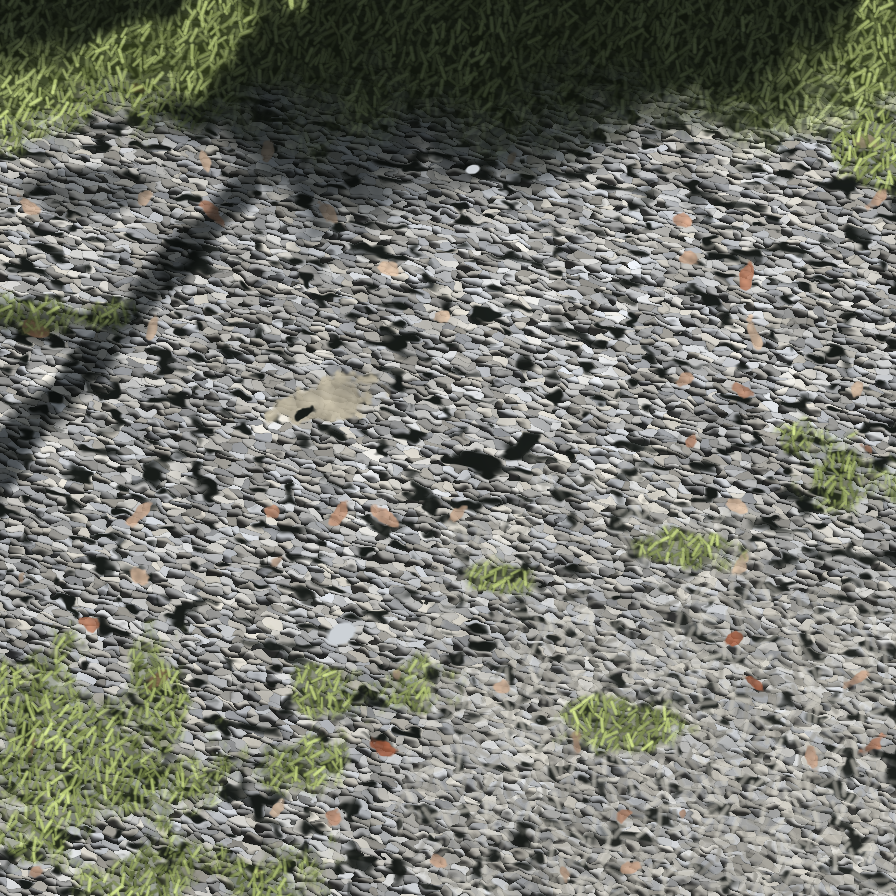
This texture is drawn by a WebGL 2 fragment shader. Its source:

```glsl
#version 300 es
precision highp float;
// Sunlit gravel with grass tufts, dry straw, fallen leaves and tree shade.
uniform vec2 u_resolution;
out vec4 fragColor;

const vec2 STONE_FREQ = vec2(72.0, 116.0);
const float STONE_TILT = 0.28;
const float BLADE_FREQ = 80.0;
const float STRAW_FREQ = 66.0;
const float LEAF_FREQ = 15.0;
const float LEAF_CHANCE = 0.27;
const float SHADE_DEPTH = 0.77;
const vec3 GAP = vec3(0.09, 0.105, 0.095);
const vec3 STONE = vec3(0.87, 0.87, 0.86);
const vec3 GRASS_DARK = vec3(0.20, 0.24, 0.11);
const vec3 GRASS_LIGHT = vec3(0.76, 0.83, 0.49);
const vec3 STRAW = vec3(0.80, 0.79, 0.75);
const vec3 SLAB = vec3(0.70, 0.67, 0.59);
const vec3 LEAF_TAN = vec3(0.76, 0.67, 0.58);
const vec3 LEAF_RUST = vec3(0.55, 0.29, 0.19);

// Grass patches: centre, radii
const vec4 TUFTS[11] = vec4[11](
  vec4(0.09, 0.17, 0.20, 0.13), vec4(0.42, 0.235, 0.10, 0.045),
  vec4(0.31, 0.15, 0.12, 0.045), vec4(0.24, 0.03, 0.17, 0.05),
  vec4(0.93, 0.47, 0.09, 0.05), vec4(0.99, 0.84, 0.07, 0.06),
  vec4(0.57, 0.353, 0.05, 0.022), vec4(0.765, 0.385, 0.05, 0.022),
  vec4(0.11, 0.90, 0.23, 0.07), vec4(0.05, 0.65, 0.09, 0.025),
  vec4(0.70, 0.19, 0.07, 0.03));

vec3 hash3(vec2 p) {
  vec3 q = fract(p.xyx * vec3(0.1031, 0.1030, 0.0973));
  q += dot(q, q.yxz + 33.33);
  return fract((q.xxy + q.yzz) * q.zyx);
}

float noise(vec2 p) {
  vec2 i = floor(p), f = fract(p);
  f = f * f * (3.0 - 2.0 * f);
  return mix(mix(hash3(i).x, hash3(i + vec2(1, 0)).x, f.x),
             mix(hash3(i + vec2(0, 1)).x, hash3(i + vec2(1, 1)).x, f.x), f.y);
}

float fbm(vec2 p) {
  return 0.55 * noise(p) + 0.29 * noise(p * 2.1 + 7.3) + 0.16 * noise(p * 4.3 + 19.1);
}

vec2 turn(vec2 p, float a) {
  float c = cos(a), s = sin(a);
  return vec2(c * p.x + s * p.y, c * p.y - s * p.x);
}

float blob(vec2 p, vec2 centre, vec2 radii) { return 1.0 - length((p - centre) / radii); }

float segment(vec2 p, vec2 a, vec2 b) {
  vec2 d = b - a;
  return length(p - a - d * clamp(dot(p - a, d) / dot(d, d), 0.0, 1.0));
}

// Ragged tilted chips lit from above, with dark pockets between them
vec3 gravel(vec2 p) {
  vec2 q = vec2(p.x, p.y * (1.0 + 0.16 * p.y)) * STONE_FREQ;
  q.y += q.x * STONE_TILT;
  q += 0.9 * vec2(noise(q * 1.2), noise(q * 1.2 + 31.0));
  vec2 cell = floor(q), offset = vec2(0);
  vec3 rnd = vec3(0);
  float near = 9.0, next = 9.0;
  for (int j = -1; j <= 1; j++) for (int i = -1; i <= 1; i++) {
    vec2 id = cell + vec2(i, j);
    vec2 d = q - id - 0.05 - 0.9 * hash3(id).xy;
    float r = length(d);
    if (r < near) { next = near; near = r; offset = d; rnd = hash3(id + 57.0); }
    else next = min(next, r);
  }
  float lit = smoothstep(-0.6, 0.1, dot(offset, vec2(0.35, 0.95)) + 0.7 * (rnd.y - 0.45));
  float tone = mix(0.64, 1.0, rnd.x) * mix(0.22, 1.0, lit);
  vec3 tint = 1.0 + 0.05 * (rnd.z - 0.5) * vec3(1.0, 0.2, -1.4);
  float solid = smoothstep(-0.08, 0.2, next - near + 0.1 * lit);
  solid *= smoothstep(0.10, 0.34, noise(q * 0.8 + 83.0));
  return mix(GAP, STONE * tint * tone, solid);
}

// Random strokes: x = coverage, y = tone
vec2 blades(vec2 q, float lean, float spread) {
  vec2 cell = floor(q), best = vec2(0);
  for (int j = -1; j <= 1; j++) for (int i = -1; i <= 1; i++) {
    vec2 id = cell + vec2(i, j);
    vec3 h = hash3(id + 113.0);
    float a = lean + spread * (h.z - 0.5);
    vec2 mid = id + h.xy, along = 0.55 * vec2(sin(a), cos(a));
    float cover = smoothstep(0.30, 0.04, segment(q, mid - along, mid + along));
    float tone = 0.25 + 0.75 * fract(h.x * 7.0 + h.z * 3.0);
    if (cover * tone > best.x * best.y) best = vec2(cover, tone);
  }
  return best;
}

float shade(vec2 p, float rough) {
  float dx = p.x - 0.35;
  float edge = 0.745 + (dx < 0.0 ? -0.60 * dx : 0.2 * dx + 0.2 * dx * dx);
  float canopy = smoothstep(-0.05, 0.06, p.y - edge + 0.15 * (rough - 0.5));
  float sunny = blob(turn(p - vec2(0.13, 0.91), 0.45), vec2(0), vec2(0.20, 0.055));
  sunny = max(sunny, blob(p, vec2(1.0, 0.95), vec2(0.06, 0.08)));
  canopy *= 1.0 - 0.9 * smoothstep(-0.1, 0.4, sunny + 1.1 * (rough - 0.5));
  float width = mix(0.027, 0.012, clamp((p.y - 0.48) / 0.3, 0.0, 1.0));
  float trunk = segment(p, vec2(0.28, 0.80), vec2(-0.03, 0.46)) + 0.03 * (rough - 0.5);
  float spots = max(blob(p, vec2(0.07, 0.635), vec2(0.14, 0.03)),
                    blob(p, vec2(0.10, 0.79), vec2(0.12, 0.035)));
  spots = 0.6 * smoothstep(0.1, 0.6, spots + 1.6 * (rough - 0.5));
  return max(max(canopy, spots), 0.93 * smoothstep(width + 0.009, width - 0.009, trunk));
}

void main() {
  vec2 p = gl_FragCoord.xy / u_resolution;
  float rough = fbm(p * 17.0), fine = fbm(p * 60.0);
  vec3 color = gravel(p) * (0.88 + 0.3 * rough);

  // Dry straw at the lower right
  float dry = smoothstep(0.0, 0.6, blob(p, vec2(0.77, 0.13), vec2(0.44, 0.30)) + 1.4 * (rough - 0.4));
  vec2 stalk = blades(p * STRAW_FREQ, 0.3, 3.0);
  color = mix(color, STRAW * (0.55 + 0.5 * stalk.y), dry * (0.12 + 0.6 * stalk.x));

  // Pale slab with dark pits
  vec2 s = turn(p - vec2(0.363, 0.553), 0.28);
  float slab = blob(s, vec2(0), vec2(0.070, 0.024 + 0.12 * s.x)) + 0.9 * (fine - 0.5);
  color = mix(color, SLAB * (0.8 + 0.4 * fine), 0.9 * smoothstep(0.0, 0.25, slab));
  float pits = blob(s, vec2(-0.024, -0.007), vec2(0.018, 0.007)) + 2.0 * (fine - 0.5);
  color = mix(color, GAP, smoothstep(0.25, 0.6, pits));

  // Scattered ragged leaves
  vec2 leafCell = floor(p * LEAF_FREQ);
  vec3 h = hash3(leafCell + 5.0), k = hash3(leafCell + 71.0);
  vec2 l = turn(fract(p * LEAF_FREQ) - 0.3 - 0.4 * h.xy, k.x * 3.0 - 1.0);
  float leaf = blob(l, vec2(0), vec2(0.14 + 0.14 * k.y, 0.11)) + 1.9 * (fine - 0.5);
  leaf = smoothstep(0.0, 0.35, leaf) * step(h.z, LEAF_CHANCE);
  color = mix(color, mix(LEAF_TAN, LEAF_RUST, k.z * k.z) * (0.6 + 0.8 * fine), leaf * 0.85);

  // Grass tufts, with dense turf under the canopy
  float tuft = -1.0;
  for (int i = 0; i < 11; i++) tuft = max(tuft, blob(p, TUFTS[i].xy, TUFTS[i].zw));
  float lawn = smoothstep(0.05, 0.6, tuft + 2.0 * (rough - 0.5) + 0.8 * (fine - 0.5));
  float turf = smoothstep(0.82, 0.93, p.y + 0.14 * (rough - 0.5));
  vec2 blade = blades(p * BLADE_FREQ, 0.4, 1.6);
  vec2 back = blades(p * BLADE_FREQ * 1.3 + 41.0, 0.1, 2.2);
  float glow = max(blade.x * blade.y, 0.8 * back.x * back.y) * (0.65 + 0.7 * rough);
  vec3 grass = mix(GRASS_DARK, GRASS_LIGHT, glow);
  color = mix(color, grass, max(lawn * (0.4 + 0.5 * max(blade.x, back.x)), turf * 0.9));

  // Tree shade, deeper toward the top
  float dark = shade(p, rough) * (SHADE_DEPTH + 0.09 * smoothstep(0.78, 0.92, p.y));
  color *= mix(vec3(1), vec3(0.10, 0.12, 0.14), dark);
  color += 0.03 * dark * vec3(0.8, 1.0, 0.85);

  // Pale chips
  float chip = max(blob(turn(p - vec2(0.528, 0.811), 0.35), vec2(0), vec2(0.011, 0.006)),
                   blob(turn(p - vec2(0.38, 0.292), 0.5), vec2(0), vec2(0.022, 0.012)));
  color = mix(color, vec3(0.80, 0.82, 0.84), smoothstep(0.0, 0.3, chip + 0.6 * (fine - 0.5)));
  fragColor = vec4(clamp(color, 0.0, 1.0), 1.0);
}
```
